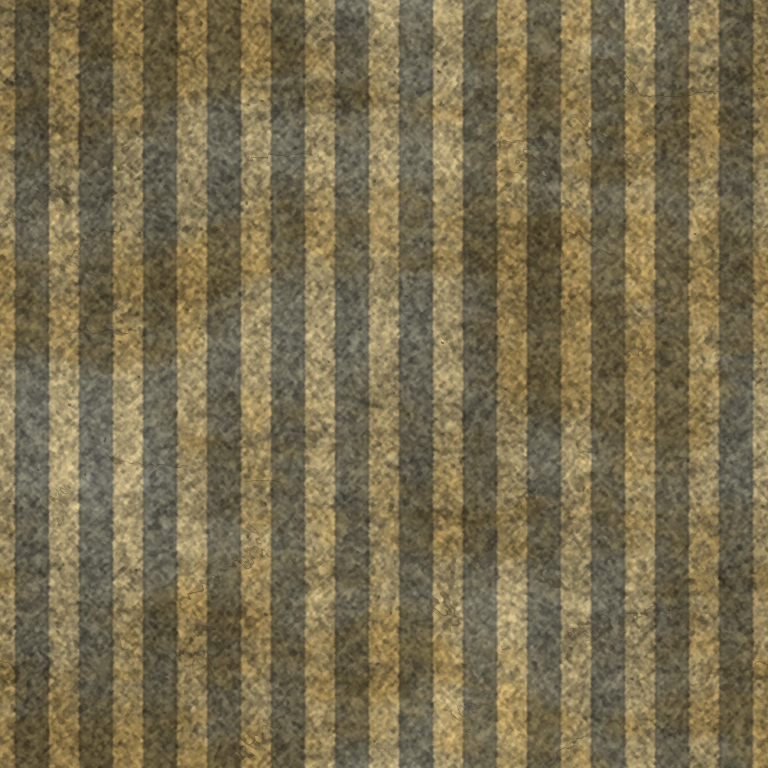
Reproduce this pattern procedurally as a three.js fragment shader.

```glsl
// Worn vertical stripes of grey and tan on stained, grainy old paper.
varying vec2 vUv;

const float STRIPES = 12.0;        // stripe pairs across
const float GREY_WIDTH = 0.535;    // share of a pair that is grey
const float EDGE_SOFT = 0.026;     // edge blur, in pairs
const float EDGE_WOBBLE = 0.010;   // edge roughness, in pairs
const vec3 GREY = vec3(0.400, 0.384, 0.318);
const vec3 TAN = vec3(0.592, 0.534, 0.390);
const vec3 STAIN = vec3(0.94, 0.88, 0.75);
const vec3 COOL = vec3(-0.012, 0.002, 0.030);
const vec3 CRACK_COLOR = vec3(0.22, 0.19, 0.12);
const float GRAIN = 0.36;
const float CLOUD = 0.31;
const float PIT_CELLS = 48.0;
const float PIT_SHARE = 0.05;

float hash(vec2 p) {
  vec3 q = fract(p.xyx * vec3(0.1031, 0.1030, 0.0973));
  q += dot(q, q.yzx + 33.33);
  return fract((q.x + q.y) * q.z);
}

// Smooth cellular noise, 0 to 1, that wraps after n cells per unit.
float cellNoise(vec2 uv, vec2 n, float seed) {
  vec2 p = uv * n;
  vec2 base = floor(p);
  float total = 0.0;
  float weights = 0.0;
  for (int j = -1; j <= 1; j++) {
    for (int i = -1; i <= 1; i++) {
      vec2 cell = base + vec2(float(i), float(j));
      vec2 id = floor(mod(cell + 0.5, n)) + seed;
      vec2 toPoint = cell + vec2(hash(id + 17.0), hash(id + 59.0)) - p;
      float w = exp(-5.0 * dot(toPoint, toPoint));
      total += w * hash(id);
      weights += w;
    }
  }
  return total / weights;
}

// Sparse round pits, each kept inside its own cell.
float pits(vec2 uv) {
  vec2 p = uv * PIT_CELLS;
  vec2 id = floor(mod(floor(p) + 0.5, PIT_CELLS));
  vec2 center = 0.3 + 0.4 * vec2(hash(id + 211.0), hash(id + 307.0));
  float radius = mix(0.10, 0.25, hash(id + 401.0));
  float present = step(hash(id + 503.0), PIT_SHARE);
  return present * (1.0 - smoothstep(radius * 0.2, radius, length(fract(p) - center)));
}

void main() {
  vec2 uv = vUv;
  vec2 diagonal = vec2(uv.x + uv.y, uv.y - uv.x);

  // Paper grain: fibres along both diagonals and a fine speckle
  float fibreUp = cellNoise(diagonal, vec2(72.0, 168.0), 3.0) - 0.5;
  float fibreDown = cellNoise(diagonal, vec2(164.0, 78.0), 29.0) - 0.5;
  float speckle = cellNoise(uv, vec2(236.0), 71.0) - 0.5;
  float grain = 0.85 * fibreUp + 0.85 * fibreDown + 0.9 * speckle;

  // Clouds: broad wear, mottling and streaks lying across the stripes
  float broad = cellNoise(uv, vec2(4.0, 5.0), 101.0) - 0.5;
  float patches = cellNoise(uv, vec2(9.0, 14.0), 131.0) - 0.5;
  float mottle = cellNoise(uv, vec2(25.0, 36.0), 167.0) - 0.5;
  float blotch = cellNoise(uv, vec2(58.0, 70.0), 181.0) - 0.5;
  float streak = cellNoise(uv, vec2(6.0, 44.0), 193.0) - 0.5;
  float cloud = 0.6 * broad + 0.6 * patches + 0.45 * mottle + 0.4 * blotch + 0.35 * streak;

  // Stripes, with grey centred in each pair
  float across = abs(fract(uv.x * STRIPES) - 0.5);
  float edge = across - 0.5 * GREY_WIDTH + EDGE_WOBBLE * (fibreUp + speckle);
  float tanMask = smoothstep(-EDGE_SOFT, EDGE_SOFT, edge);
  vec3 color = mix(GREY, TAN, tanMask);
  color *= 1.0 - 0.08 * (1.0 - smoothstep(0.0, 0.045, abs(edge + 0.02)));

  // Shading, cool fading and faint brown stains
  color *= 1.02 + GRAIN * grain + CLOUD * cloud;
  float warmth = cellNoise(uv, vec2(5.0, 8.0), 223.0) - 0.5 + 0.6 * mottle + 0.5 * blotch;
  color += COOL * (1.0 - 0.6 * tanMask) * (cloud - warmth);
  color *= mix(vec3(1.0), STAIN, smoothstep(-0.15, 0.5, warmth - 0.5 * cloud));

  // Faint broken creases across weak paper, and pits
  float fold = cellNoise(uv, vec2(7.0, 16.0), 251.0) + 0.25 * blotch + 0.15 * fibreDown;
  float weak = smoothstep(0.60, 0.80, cellNoise(uv, vec2(14.0, 20.0), 283.0));
  float crease = weak * (1.0 - smoothstep(0.0, 0.045, abs(fold - 0.5)));
  float damage = max(0.40 * crease, 0.55 * pits(uv + 0.004 * vec2(fibreUp, fibreDown)));
  color = mix(color, CRACK_COLOR, damage);

  gl_FragColor = vec4(clamp(color, 0.0, 1.0), 1.0);
}
```
